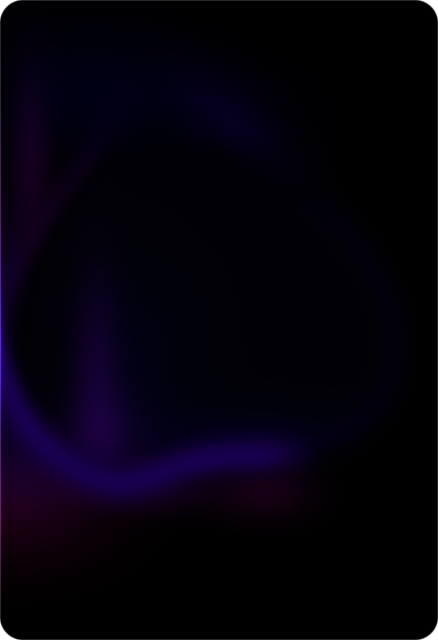
This background is drawn by a Shadertoy shader. Its source:

```glsl
// A dark card with rounded corners: a blue ribbon and violet hazes wrap a dark blob.
// The blob rim is a polar harmonic sum, the ribbon a height curve, and the
// hazes are rotated Gaussian glows masked to the inside or outside of the rim.

#define CARD_HEIGHT 1.46
#define CORNER_RADIUS 0.053
#define BLOB_CENTRE vec2(0.466, 0.757)
#define RIM_SOFTNESS 0.035
#define RIBBON_WIDTH 0.042
#define RIBBON_COLOUR vec3(0.095, 0.0, 0.31)
#define EDGE_WIDTH 0.003

float gauss(float x) { return exp(-x * x); }

// Elliptical glow, its long axis turned by angle
float glow(vec2 p, vec2 centre, vec2 radii, float angle) {
    float c = cos(angle), s = sin(angle);
    vec2 q = p - centre;
    q = vec2(c * q.x + s * q.y, c * q.y - s * q.x) / radii;
    return exp(-dot(q, q));
}

// Radial distance to the blob rim, negative inside
float blobDistance(vec2 p) {
    vec2 q = p - BLOB_CENTRE;
    float a = atan(q.y, q.x);
    float rim = 0.402 - 0.014 * cos(a) - 0.024 * sin(a)
              + 0.035 * cos(2.0 * a) - 0.004 * sin(2.0 * a)
              + 0.014 * cos(3.0 * a) - 0.030 * sin(3.0 * a)
              - 0.009 * cos(4.0 * a);
    return length(q) - rim;
}

float ribbonHeight(float x) {
    return 0.422 - 0.065 * gauss((x - 0.266) / 0.152) + 0.203 * exp(-x / 0.0665);
}

// Approximate signed distance to the ribbon, positive above it
float ribbonDistance(vec2 p) {
    float h = ribbonHeight(p.x);
    float slope = (ribbonHeight(p.x + 0.002) - h) / 0.002;
    return (p.y - h) / sqrt(1.0 + slope * slope);
}

vec3 outerHaze(vec2 p) {
    // Blue clouds along the top
    vec3 c = vec3(0.0, 0.0, 0.065) * glow(p, vec2(0.19, 1.26), vec2(0.19, 0.14), 0.0);
    c += vec3(0.0, 0.0, 0.035) * glow(p, vec2(0.42, 1.22), vec2(0.25, 0.12), 0.0);
    c += vec3(0.02, 0.0, 0.085) * glow(p, vec2(0.54, 1.175), vec2(0.17, 0.075), -0.7);
    // Violet streaks on the left
    c += vec3(0.08, 0.0, 0.11) * glow(p, vec2(0.07, 1.08), vec2(0.045, 0.2), 0.0);
    c += vec3(0.05, 0.0, 0.09) * glow(p, vec2(0.14, 0.99), vec2(0.18, 0.035), 1.05);
    c += vec3(0.05, 0.0, 0.13) * glow(p, vec2(0.02, 0.8), vec2(0.04, 0.16), 0.0);
    // Crimson and violet below the ribbon
    c += vec3(0.095, 0.0, 0.055) * glow(p, vec2(0.04, 0.29), vec2(0.2, 0.12), 0.0);
    c += vec3(0.04, 0.0, 0.12) * glow(p, vec2(0.05, 0.39), vec2(0.15, 0.1), 0.0);
    c += vec3(0.06, 0.0, 0.09) * glow(p, vec2(0.34, 0.335), vec2(0.16, 0.045), 0.0);
    c += vec3(0.085, 0.0, 0.075) * glow(p, vec2(0.61, 0.335), vec2(0.1, 0.06), 0.0);
    return c;
}

vec3 innerHaze(vec2 p) {
    vec3 c = vec3(0.003, 0.002, 0.018);
    // Violet plume rising from the ribbon
    c += vec3(0.06, 0.0, 0.12) * glow(p, vec2(0.22, 0.62), vec2(0.055, 0.22), 0.0);
    c += vec3(0.065, 0.0, 0.13) * glow(p, vec2(0.235, 0.46), vec2(0.09, 0.11), 0.0);
    // Blue haze over the floor of the blob
    c += vec3(0.0, 0.0, 0.05) * glow(p, vec2(0.31, 0.64), vec2(0.15, 0.22), 0.0);
    c += vec3(0.005, 0.0, 0.07) * glow(p, vec2(0.57, 0.46), vec2(0.24, 0.075), 0.0);
    return c;
}

vec3 leftEdge(vec2 p) {
    vec3 c = vec3(0.2, 0.0, 0.75) * gauss((p.y - 0.68) / 0.18);
    c += vec3(0.22, 0.0, 0.22) * gauss((p.y - 0.3) / 0.18);
    c += vec3(0.18, 0.0, 0.25) * gauss((p.y - 0.98) / 0.2);
    return c * exp(-p.x / EDGE_WIDTH);
}

// Coverage of the rounded card
float cardMask(vec2 p) {
    vec2 halfSize = 0.5 * vec2(1.0, CARD_HEIGHT);
    vec2 q = abs(p - halfSize) - halfSize + CORNER_RADIUS;
    float d = length(max(q, 0.0)) - CORNER_RADIUS;
    float pixel = 1.0 / iResolution.x;
    return 1.0 - smoothstep(-pixel, pixel, d);
}

void mainImage(out vec4 fragColor, in vec2 fragCoord) {
    vec2 p = fragCoord / iResolution.xy * vec2(1.0, CARD_HEIGHT);

    // Hazes on either side of the blob rim
    float d = blobDistance(p);
    float outside = smoothstep(-RIM_SOFTNESS, RIM_SOFTNESS, d);
    vec3 colour = mix(innerHaze(p), outerHaze(p), outside);

    // Faint rim on the right
    float rightSide = smoothstep(0.6, 0.85, p.x);
    colour += vec3(0.006, 0.0, 0.035) * gauss(d / 0.04) * rightSide;

    // Ribbon, fading out to the right
    float ribbon = gauss(ribbonDistance(p) / RIBBON_WIDTH);
    ribbon *= 1.0 - smoothstep(0.58, 0.76, p.x);
    colour = mix(colour, RIBBON_COLOUR, ribbon);

    colour += leftEdge(p);
    fragColor = vec4(mix(vec3(1.0), colour, cardMask(p)), 1.0);
}
```
